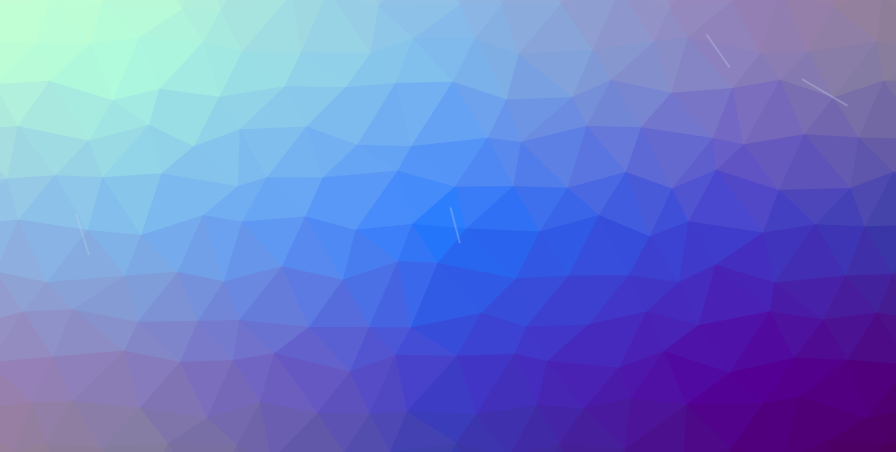
A Shadertoy shader for this background:

```glsl
// Low-poly mesh of triangles, shaded from mint through blue to deep violet.

vec2 hash2(vec2 p) {
    vec3 h = fract(vec3(p.xyx) * vec3(0.1031, 0.1030, 0.0973));
    h += dot(h, h.yzx + 33.33);
    return fract((h.xx + h.yz) * h.zy);
}

// Colour ramp; red is kept squared so that mixes stay bright
vec3 ramp(float t) {
    vec3 c = mix(vec3(0.60, 1.0, 0.82), vec3(0.46, 0.98, 0.87), clamp(t / 0.15, 0.0, 1.0));
    c = mix(c, vec3(0.01, 0.47, 1.0), clamp((t - 0.15) / 0.35, 0.0, 1.0));
    c = mix(c, vec3(0.11, 0.0, 0.60), clamp((t - 0.5) / 0.33, 0.0, 1.0));
    return mix(c, vec3(0.085, 0.0, 0.36), clamp((t - 0.83) / 0.17, 0.0, 1.0));
}

// Average of a horizontal and a vertical ramp
vec3 shade(vec2 uv) {
    vec3 c = 0.5 * (ramp(uv.x) + ramp(1.0 - uv.y));
    return vec3(sqrt(c.r), c.gb);
}

// Jittered mesh point, with every other row shifted by half a cell
vec2 meshPoint(vec2 id, vec2 cell) {
    vec2 jitter = 0.5 * hash2(id + 40.0) - 0.25;
    return (id + vec2(0.5 * mod(id.y, 2.0), 0.0) + jitter) * cell;
}

// Signed distance to the line through a counterclockwise edge
float edgeDistance(vec2 p, vec2 a, vec2 b) {
    vec2 d = normalize(b - a);
    return dot(p - a, vec2(d.y, -d.x));
}

// Flat triangle: colour at its centroid, weighted by pixel coverage
vec4 triangle(vec2 p, vec2 a, vec2 b, vec2 c, float aspect, float px) {
    float d = max(edgeDistance(p, a, b), max(edgeDistance(p, b, c), edgeDistance(p, c, a)));
    float cover = clamp(0.5 - d / px, 0.0, 1.0);
    return cover * vec4(shade((a + b + c) / 3.0 / vec2(aspect, 1.0)), 1.0);
}

// Faint hairline seam between two points given in canvas fractions
float seam(vec2 p, vec2 a, vec2 b, float aspect) {
    vec2 k = vec2(aspect, 1.0);
    vec2 pa = p - a * k, ba = (b - a) * k;
    float d = length(pa - ba * clamp(dot(pa, ba) / dot(ba, ba), 0.0, 1.0));
    return 1.0 - smoothstep(0.0, 0.004, d);
}

void mainImage(out vec4 fragColor, in vec2 fragCoord) {
    float aspect = iResolution.x / iResolution.y;
    float px = 1.0 / iResolution.y;
    vec2 p = fragCoord * px;
    vec2 cell = vec2(aspect / 16.0, 0.1);
    vec2 base = floor(p / cell);

    // Split each nearby quad along its shorter diagonal
    vec4 sum = vec4(0.0);
    for (int j = -1; j <= 1; j++) {
        for (int i = -2; i <= 1; i++) {
            vec2 id = base + vec2(i, j);
            vec2 a = meshPoint(id, cell);
            vec2 b = meshPoint(id + vec2(1, 0), cell);
            vec2 c = meshPoint(id + vec2(1, 1), cell);
            vec2 d = meshPoint(id + vec2(0, 1), cell);
            if (distance(a, c) < distance(b, d)) {
                sum += triangle(p, a, b, c, aspect, px) + triangle(p, a, c, d, aspect, px);
            } else {
                sum += triangle(p, a, b, d, aspect, px) + triangle(p, b, c, d, aspect, px);
            }
        }
    }
    vec3 color = sum.a > 0.001 ? sum.rgb / sum.a : shade(p / vec2(aspect, 1.0));

    // A few light seams
    float light = seam(p, vec2(0.789, 0.922), vec2(0.814, 0.852), aspect);
    light += seam(p, vec2(0.896, 0.824), vec2(0.945, 0.767), aspect);
    light += seam(p, vec2(0.503, 0.539), vec2(0.513, 0.464), aspect);
    light += seam(p, vec2(0.085, 0.526), vec2(0.099, 0.438), aspect);
    fragColor = vec4(mix(color, vec3(0.75, 0.82, 0.92), 0.35 * light), 1.0);
}
```
